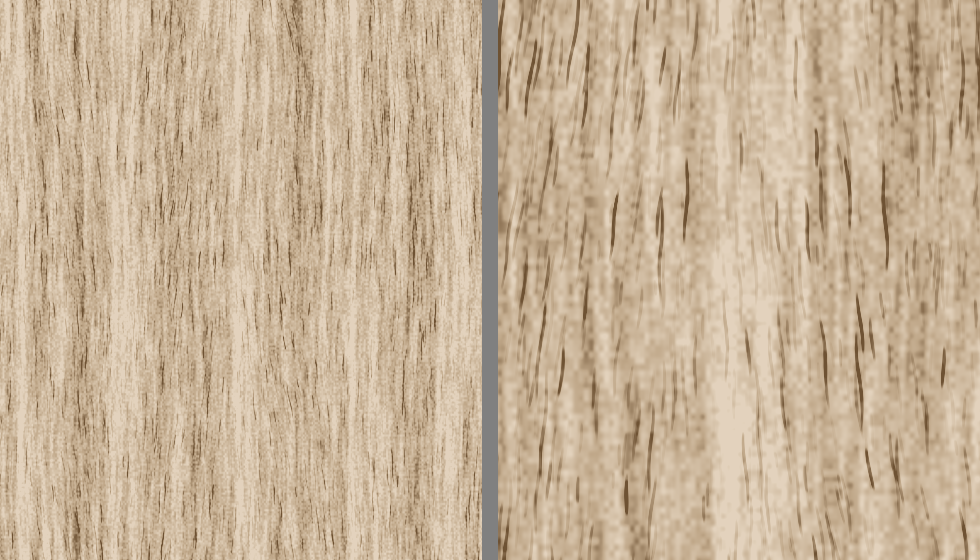
Left, the full canvas; right, a detail of the centre.
This texture is drawn by a Shadertoy shader. Its source:

```glsl
// Pale straight-grained wood veneer with light bands, fine fibres and dark slanted pores.

// Lengths are fractions of the canvas height.
const vec3 DARK_PORE = vec3(0.43, 0.32, 0.20);
const vec3 MID_WOOD = vec3(0.75, 0.655, 0.535);
const vec3 PALE_WOOD = vec3(0.89, 0.825, 0.74);

const float BASE_TONE = 1.45;      // 0 = pore, 1 = mid wood, 2 = pale wood
const float BAND_AMOUNT = 0.13;
const float STREAK_AMOUNT = 0.75;
const float FIBRE_AMOUNT = 0.80;
const float GRAIN_AMOUNT = 0.75;
const float SEAM_AMOUNT = 0.42;

const float SEAM_SPACING = 0.20;
const float SEAM_CENTRE = 0.42;
const float SEAM_WIDTH = 0.010;
const float MAX_SLANT = 0.15;

const int PORE_LAYERS = 4;
const vec2 PORE_CELL = vec2(0.0125, 0.078);
const float PORE_HALF_WIDTH = 0.0011;
const float PORE_STRENGTH = 1.25;
const float LAYER_SHRINK = 0.78;
const float LAYER_FADE = 0.62;

float hash(vec2 p) {
    vec3 q = fract(p.xyx * vec3(0.1031, 0.1030, 0.0973));
    q += dot(q, q.yzx + 33.33);
    return fract((q.x + q.y) * q.z);
}

float valueNoise(vec2 p) {
    vec2 i = floor(p), f = fract(p);
    f = f * f * (3.0 - 2.0 * f);
    return mix(mix(hash(i), hash(i + vec2(1, 0)), f.x),
               mix(hash(i + vec2(0, 1)), hash(i + vec2(1, 1)), f.x), f.y);
}

// Gentle sideways wander of the grain along its length
float wander(vec2 p) {
    return 0.0035 * sin(p.y * 7.0 + p.x * 9.0) + 0.0015 * sin(p.y * 19.0 - p.x * 23.0);
}

// Broad light and dark bands from layered sines
float bands(vec2 p) {
    float sum = 0.0, frequency = 31.0, weight = 1.0;
    for (int i = 0; i < 5; i++) {
        float k = float(i);
        sum += weight * sin(p.x * frequency + k * 2.4 + 0.9 * sin(p.y * (2.0 + k) + k * 1.7));
        frequency *= 1.73;
        weight *= 0.88;
    }
    return sum;
}

// Narrow pale seams at jittered intervals
float seams(vec2 p) {
    float s = (p.x - SEAM_CENTRE) / SEAM_SPACING + 0.5;
    float id = floor(s);
    float jitter = id == 0.0 ? 0.0 : 0.2 * (hash(vec2(id, 7.0)) - 0.5);
    float offset = (fract(s) - 0.5 - jitter) * SEAM_SPACING;
    float width = SEAM_WIDTH * (0.65 + 0.6 * valueNoise(vec2(id * 5.0, p.y * 5.0)));
    return exp(-offset * offset / (width * width)) * (0.6 + 0.4 * hash(vec2(id, 3.0)));
}

// Pores fan out from the central seam and straighten to the right
float slant(vec2 p) {
    float fan = -sin((p.x - SEAM_CENTRE) * 16.5) * (1.0 - smoothstep(0.48, 0.72, p.x));
    return MAX_SLANT * fan * (0.65 + 0.35 * sin(p.y * 8.0 + p.x * 11.0));
}

// One layer of short tapered pores, one candidate in each cell
float pores(vec2 p, vec2 cell, float halfWidth, float seed, float pixel) {
    float cover = 0.0;
    vec2 home = floor(p / cell);
    for (int y = -1; y <= 1; y++)
    for (int x = -1; x <= 1; x++) {
        vec2 id = home + vec2(x, y);
        vec2 key = id + seed * 57.0;
        vec2 centre = (id + vec2(hash(key + 11.3), hash(key + 27.1))) * cell;
        float present = step(hash(key + 5.7), 0.25 + 0.5 * valueNoise(centre * vec2(38.0, 3.0)));
        float halfLength = cell.y * mix(0.14, 0.48, hash(key + 41.9));
        vec2 d = p - centre;
        float along = d.y / halfLength;
        d.x -= d.y * (slant(centre) + 0.06 * (hash(key + 63.2) - 0.5));
        d.x -= 0.0007 * sin(d.y * 130.0 + key.x);
        float width = halfWidth * (1.0 - 0.5 * along * along);
        float line = 1.0 - smoothstep(width - 0.6 * pixel, width + 0.6 * pixel, abs(d.x));
        line *= 1.0 - smoothstep(0.7, 1.0, abs(along));
        cover = max(cover, present * line * mix(0.4, 1.0, hash(key + 81.4)));
    }
    return cover;
}

void mainImage(out vec4 fragColor, in vec2 fragCoord) {
    vec2 p = fragCoord / iResolution.y;
    float pixel = 1.0 / iResolution.y;
    vec2 grain = vec2(p.x + wander(p), p.y);

    // Ground: bands, streaks, fibres and fine surface grain
    float seam = seams(grain);
    float tone = BASE_TONE + BAND_AMOUNT * bands(grain) + SEAM_AMOUNT * seam;
    tone += STREAK_AMOUNT * (valueNoise(grain * vec2(125.0, 5.0)) - 0.5);
    tone += FIBRE_AMOUNT * (valueNoise(grain * vec2(250.0, 24.0) + 40.0) - 0.5);
    tone += GRAIN_AMOUNT * (valueNoise(p * vec2(330.0, 270.0) + 90.0) - 0.5);

    // Pores: from long and dark to short and faint
    vec2 cell = PORE_CELL;
    float strength = PORE_STRENGTH, halfWidth = PORE_HALF_WIDTH;
    for (int i = 0; i < PORE_LAYERS; i++) {
        float cover = pores(grain, cell, halfWidth, float(i) + 1.0, pixel);
        tone -= strength * cover * (1.0 - 0.45 * seam);
        cell *= LAYER_SHRINK;
        strength *= LAYER_FADE;
        halfWidth *= 0.95;
    }

    vec3 color = mix(DARK_PORE, MID_WOOD, clamp(tone, 0.0, 1.0));
    color = mix(color, PALE_WOOD, clamp(tone - 1.0, 0.0, 1.0));
    fragColor = vec4(color, 1.0);
}
```
